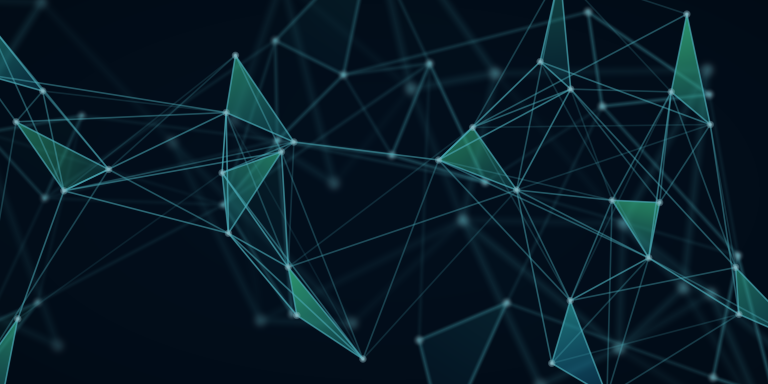
A Shadertoy shader for this background:

```glsl
#define BACKDROP vec3(0.006, 0.050, 0.098)
#define LINE_COLOR vec3(0.29, 0.67, 0.72)
#define NODE_COLOR vec3(0.54, 0.72, 0.76)
#define FACET_BLUE vec3(0.11, 0.52, 0.70)
#define FACET_GREEN vec3(0.20, 0.68, 0.50)
#define LINE_HALF_WIDTH 0.0021
#define NODE_RADIUS 0.0095
#define LINK_RANGE 0.75
#define LINK_CHANCE 0.95
#define FACET_CHANCE 0.85
#define COLUMNS 4
#define MAX_NODES 36

float hash(float n) {
    n = fract(n * 0.1031);
    n *= n + 33.33;
    n *= n + n;
    return fract(n);
}

vec2 hash2(float n) {
    return vec2(hash(n + 17.3), hash(n + 91.7));
}

float cross2(vec2 a, vec2 b) {
    return a.x * b.y - a.y * b.x;
}

float segmentDistance(vec2 p, vec2 a, vec2 b) {
    vec2 ab = b - a;
    return length(p - a - ab * clamp(dot(p - a, ab) / dot(ab, ab), 0.0, 1.0));
}

// Distance to the nearest side, positive inside
float triangleDepth(vec2 p, vec2 a, vec2 b, vec2 c) {
    float winding = sign(cross2(b - a, c - a));
    float ab = cross2(b - a, p - a) / length(b - a);
    float bc = cross2(c - b, p - b) / length(c - b);
    float ca = cross2(a - c, p - c) / length(a - c);
    return min(winding * ab, min(winding * bc, winding * ca));
}

// Nodes come in threes: corners of a slender tilted triangle
vec2 nodePosition(int id, int rows, float spread, float seed, vec2 view) {
    int cluster = id / 3;
    float key = seed + float(cluster) * 7.0;
    vec2 cell = vec2(cluster % COLUMNS, cluster / COLUMNS);
    vec2 jitter = 0.1 + 0.8 * hash2(key);
    vec2 center = ((cell + jitter) / vec2(COLUMNS, rows) * 1.16 - 0.08) * view;
    float angle = 2.1 * float(id % 3) + 1.2 * hash(seed + float(id) * 3.0 + 211.0);
    float tilt = -2.2 + 1.8 * hash(key + 47.0);
    vec2 corner = spread * vec2(0.155, 0.07) * vec2(cos(angle), sin(angle));
    float c = cos(tilt), s = sin(tilt);
    return center + mat2(c, s, -s, c) * corner;
}

// One depth of the network: facets, then links, then nodes
vec3 network(vec3 color, vec2 p, int rows, float spread, float blur, float opacity, float seed) {
    vec2 nodes[MAX_NODES];
    vec2 view = vec2(iResolution.x / iResolution.y, 1.0);
    int count = 3 * COLUMNS * rows;
    float soft = blur + 0.7 / iResolution.y;
    for (int i = 0; i < count; i++)
        nodes[i] = nodePosition(i, rows, spread, seed, view);

    for (int i = 0; i < count; i += 3) {
        float key = seed + float(i) * 5.0;
        if (hash(key + 303.0) > FACET_CHANCE) continue;
        vec2 a = nodes[i], b = nodes[i + 1], c = nodes[i + 2];
        float cover = smoothstep(-soft, soft, triangleDepth(p, a, b, c));
        float along = clamp(dot(p - a, b - a) / dot(b - a, b - a), 0.0, 1.0);
        float alpha = mix(0.3, 1.0, hash(key + 404.0)) * mix(0.35, 1.0, along);
        float hue = clamp(0.6 * along + 1.1 * hash(key + 505.0) - 0.35, 0.0, 1.0);
        vec3 tint = mix(FACET_BLUE, FACET_GREEN, hue);
        color = mix(color, tint, cover * alpha * opacity * opacity);
    }

    float halfWidth = LINE_HALF_WIDTH + 0.5 * blur;
    float clear = 1.0;
    for (int i = 0; i < count; i++) {
        for (int j = i + 1; j < count; j++) {
            float span = distance(nodes[i], nodes[j]);
            if (span > LINK_RANGE) continue;
            bool sameFacet = i / 3 == j / 3;
            float nearness = 1.0 - span / LINK_RANGE;
            float key = seed + float(i * 41 + j);
            if (!sameFacet && hash(key + 606.0) > LINK_CHANCE * nearness) continue;
            float d = segmentDistance(p, nodes[i], nodes[j]);
            float alpha = sameFacet ? 0.7 : mix(0.2, 0.8, hash(key + 707.0)) * (0.5 + 0.7 * nearness);
            clear *= 1.0 - alpha * opacity * (1.0 - smoothstep(halfWidth - soft, halfWidth + soft, d));
        }
    }
    color = mix(color, LINE_COLOR, 1.0 - clear);

    float radius = NODE_RADIUS + 0.9 * blur;
    for (int i = 0; i < count; i++) {
        float d = distance(p, nodes[i]);
        float disc = 1.0 - smoothstep(radius - soft, radius + soft, d);
        float core = 1.0 - smoothstep(0.2 * radius, 0.7 * radius + soft, d);
        color = mix(color, NODE_COLOR, opacity * (0.4 * disc + 0.45 * core));
    }
    return color;
}

void mainImage(out vec4 fragColor, in vec2 fragCoord) {
    vec2 p = fragCoord / iResolution.y;
    vec2 uv = fragCoord / iResolution.xy;
    vec3 color = BACKDROP * (1.1 - 0.5 * dot(uv - 0.5, uv - 0.5));

    // Out-of-focus depths grow stronger to the right
    float haze = mix(0.6, 1.0, smoothstep(0.2, 0.7, uv.x));
    color = network(color, p, 2, 2.2, 0.012, 0.20 * haze, 130.0);
    color = network(color, p, 2, 1.6, 0.004, 0.50 * haze, 570.0);
    color = network(color, p, 3, 1.0, 0.0, 1.0, 920.0);
    fragColor = vec4(color, 1.0);
}
```
